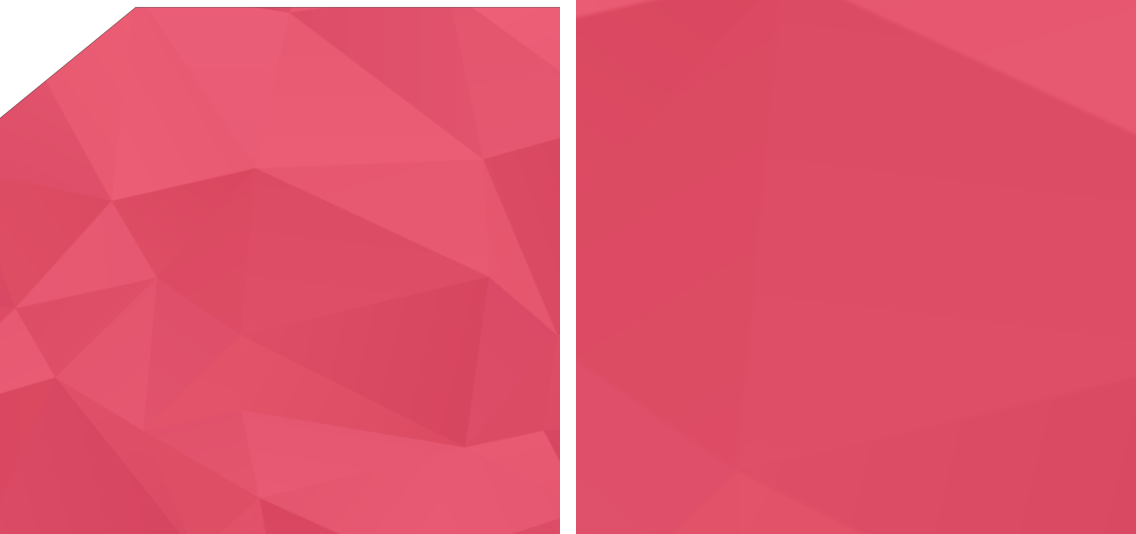
Left: the whole. Right: its middle third, enlarged.
A Shadertoy shader for this background:

```glsl
// Low-poly field of rose facets with a white top strip and a cut upper-left corner.

#define GRID vec2(3.6, 4.3)             // mesh cells per canvas height
#define JITTER 0.84                     // vertex displacement, in cells
#define SEED vec2(17.0, 43.0)
#define DARK_ROSE vec3(0.845, 0.275, 0.375)
#define LIGHT_ROSE vec3(0.922, 0.368, 0.460)
#define FACET_GRADIENT 0.22             // shade change across one facet
#define HEIGHT_TREND 0.32               // brighter toward the top
#define EDGE_SOFTNESS 0.0022            // in canvas heights
#define TOP_EDGE 0.9863
#define CORNER_START vec2(0.0, 0.7787)
#define CORNER_END vec2(0.254, 0.9863)
#define RIM_DARKENING 0.30

vec2 hash2(vec2 p) {
    vec3 q = fract(p.xyx * vec3(0.1031, 0.1030, 0.0973));
    q += dot(q, q.yzx + 33.33);
    return fract((q.xx + q.yz) * q.zy);
}

vec2 meshVertex(vec2 id) {
    return (id + JITTER * (hash2(id + SEED) - 0.5)) / GRID;
}

// Signed distance to the line a-b, positive on its left side.
float lineDistance(vec2 p, vec2 a, vec2 b) {
    vec2 e = b - a;
    return (e.x * (p.y - a.y) - e.y * (p.x - a.x)) / length(e);
}

// Facet colour in rgb, premultiplied by its coverage in a.
vec4 facet(vec2 p, vec2 a, vec2 b, vec2 c, vec2 id) {
    float inside = min(lineDistance(p, a, b),
                   min(lineDistance(p, b, c), lineDistance(p, c, a)));
    float coverage = smoothstep(-EDGE_SOFTNESS, EDGE_SOFTNESS, inside);

    vec2 center = (a + b + c) / 3.0;
    vec2 slope = hash2(id + 71.0) - 0.5;
    float shade = mix(0.5, hash2(id + 29.0).x, 0.85);
    shade += HEIGHT_TREND * (center.y - 0.5);
    shade += FACET_GRADIENT * dot((p - center) * GRID, slope * 2.0);

    vec3 color = mix(DARK_ROSE, LIGHT_ROSE, clamp(shade, 0.0, 1.15));
    color.b += 0.016 * (hash2(id + 53.0).y - 0.5);
    return vec4(color, 1.0) * coverage;
}

// Jittered grid, each cell split along its shorter diagonal.
vec3 facetMesh(vec2 p) {
    vec2 home = floor(p * GRID);
    vec4 sum = vec4(mix(DARK_ROSE, LIGHT_ROSE, 0.5), 1.0) * 1e-4;
    for (int y = -1; y <= 1; y++) {
        for (int x = -1; x <= 1; x++) {
            vec2 cell = home + vec2(x, y);
            vec2 a = meshVertex(cell);
            vec2 b = meshVertex(cell + vec2(1.0, 0.0));
            vec2 c = meshVertex(cell + vec2(1.0, 1.0));
            vec2 d = meshVertex(cell + vec2(0.0, 1.0));
            vec2 firstId = cell * 2.0 + SEED;
            vec2 secondId = firstId + vec2(1.0, 0.0);
            if (distance(a, c) < distance(b, d)) {
                sum += facet(p, a, b, c, firstId);
                sum += facet(p, a, c, d, secondId);
            } else {
                sum += facet(p, a, b, d, firstId);
                sum += facet(p, b, c, d, secondId);
            }
        }
    }
    return sum.rgb / sum.a;
}

void mainImage(out vec4 fragColor, in vec2 fragCoord) {
    vec2 p = fragCoord / iResolution.y;
    vec3 color = facetMesh(p);

    // White outside the top edge and the diagonal cut, with a thin dark rim.
    float outside = max(p.y - TOP_EDGE, lineDistance(p, CORNER_START, CORNER_END));
    float pixel = 1.0 / iResolution.y;
    float rim = 1.0 - smoothstep(0.0, max(0.002, pixel), abs(outside));
    color = mix(color, vec3(1.0), smoothstep(-0.5 * pixel, 0.5 * pixel, outside));
    color *= 1.0 - RIM_DARKENING * rim;

    fragColor = vec4(color, 1.0);
}
```
